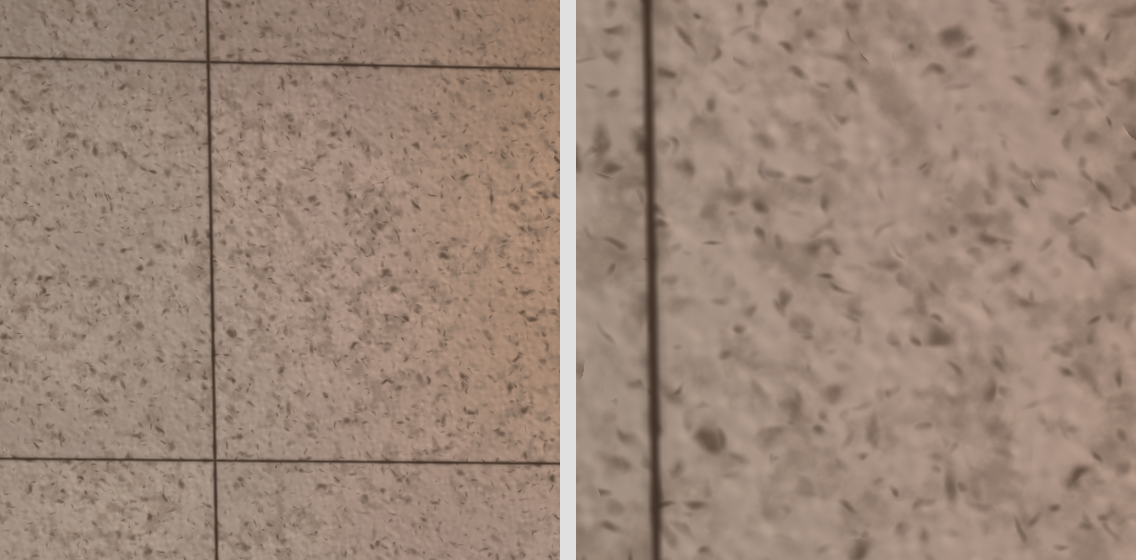
Left, the full canvas; right, a detail of the centre.
A WebGL 2 fragment shader for this texture:

```glsl
#version 300 es
precision highp float;

uniform vec2 u_resolution;
out vec4 outColor;

// Slab grid, in canvas units
const vec2 JOINT_ORIGIN = vec2(0.387, 0.181);
const float SLAB_SIZE = 0.716;
const float JOINT_LEAN = 0.017;
const float JOINT_SLOPE = 0.009;
const float JOINT_SPREAD = 0.0168;
const vec2 JOINT_HALF_WIDTH = vec2(0.0026, 0.0020);
const float JOINT_SOFTNESS = 0.0026;
const float JOINT_STRENGTH = 0.88;

// Stone surface
const float COARSE_PITS = 34.0;
const float FINE_PITS = 62.0;
const float PIT_BEND = 0.007;
const float PIT_STRENGTH = 0.78;
const float STAIN_STRENGTH = 0.62;
const float GRAIN_SCALE = 135.0;
const float GRAIN_RELIEF = 0.10;

const vec3 GREY_STONE = vec3(0.640, 0.570, 0.515);
const vec3 PINK_STONE = vec3(0.658, 0.563, 0.510);
const vec3 WARM_STONE = vec3(0.665, 0.540, 0.450);
const vec3 STAIN = vec3(0.500, 0.425, 0.368);
const vec3 PIT = vec3(0.330, 0.262, 0.215);
const vec3 JOINT = vec3(0.240, 0.175, 0.135);

float hash(vec2 p) {
    vec3 q = fract(p.xyx * 0.1031);
    q += dot(q, q.yzx + 33.33);
    return fract((q.x + q.y) * q.z);
}

float noise(vec2 p) {
    vec2 i = floor(p), f = fract(p);
    f = f * f * (3.0 - 2.0 * f);
    return mix(mix(hash(i), hash(i + vec2(1, 0)), f.x),
               mix(hash(i + vec2(0, 1)), hash(i + vec2(1, 1)), f.x), f.y);
}

float fbm(vec2 p) {
    float sum = 0.0, gain = 0.5;
    for (int i = 0; i < 4; i++) {
        sum += gain * noise(p);
        p = mat2(1.6, 1.2, -1.2, 1.6) * p + 7.3;
        gain *= 0.5;
    }
    return sum / 0.9375;
}

// Soft elongated pits, one candidate in each cell
float pits(vec2 p, float density) {
    vec2 cell = floor(p);
    float cover = 0.0;
    for (int y = -1; y <= 1; y++) {
        for (int x = -1; x <= 1; x++) {
            vec2 id = cell + vec2(x, y);
            vec2 center = id + vec2(hash(id + 3.1), hash(id + 17.7));
            float angle = -0.6 + 2.2 * (hash(id + 41.3) - 0.5);
            vec2 axis = vec2(cos(angle), sin(angle));
            vec2 d = p - center;
            d = vec2(dot(d, axis), dot(d, vec2(-axis.y, axis.x)));
            vec2 radius = vec2(mix(0.20, 0.48, hash(id + 59.9)),
                               mix(0.14, 0.23, hash(id + 73.3)));
            float depth = mix(0.25, 1.0, hash(id + 97.1)) * step(hash(id + 5.7), density);
            cover = max(cover, depth * (1.0 - smoothstep(0.1, 1.4, length(d / radius))));
        }
    }
    return cover;
}

vec3 stone(vec2 uv, vec2 slab) {
    vec2 p = uv + 0.37 * slab + 2.0;

    // Light drifts from grey on the left to warm on the right
    vec3 color = mix(GREY_STONE, PINK_STONE, smoothstep(0.25, 0.65, uv.x + 0.3 * (uv.y - 0.5)));
    float glow = smoothstep(0.55, 1.05, uv.x) * smoothstep(0.0, 0.4, uv.y);
    color = mix(color, WARM_STONE, glow);
    color *= 1.0 - 0.12 * smoothstep(0.65, 1.0, uv.y);
    color *= 1.0 + 0.03 * (hash(slab + 11.0) - 0.5);

    // Cloudy stains
    float cloud = fbm(p * 9.0);
    float mottle = fbm(p * 58.0 + 5.0);
    color *= 1.0 + 0.12 * (cloud - 0.5);
    float stain = smoothstep(0.44, 0.78, 0.78 * mottle + 0.22 * cloud);
    color = mix(color, STAIN, STAIN_STRENGTH * stain);

    // Pits with crumbled outlines
    vec2 bend = vec2(noise(p * 110.0), noise(p * 110.0 + 31.0)) - 0.5;
    vec2 q = p + PIT_BEND * bend;
    float density = mix(0.45, 0.75, smoothstep(0.3, 0.7, cloud));
    float pitting = max(pits(q * COARSE_PITS, 0.7 * density),
                        0.75 * pits(q * FINE_PITS + 19.0, density));
    pitting *= mix(0.45, 1.15, smoothstep(0.25, 0.65, mottle));
    color = mix(color, PIT, PIT_STRENGTH * min(pitting, 1.0));

    // Fine raised grain, lit from the upper left
    vec2 g = mat2(0.8, 0.6, -0.6, 0.8) * p * GRAIN_SCALE;
    float relief = noise(g) - noise(g + vec2(0.1, 0.7));
    return color * (1.0 + GRAIN_RELIEF * relief);
}

void main() {
    vec2 uv = gl_FragCoord.xy / u_resolution;

    // Slightly skewed slab coordinates
    vec2 grid = uv - JOINT_ORIGIN;
    grid.x += JOINT_LEAN * uv.y;
    grid.y += uv.x * (JOINT_SLOPE + JOINT_SPREAD * grid.y);
    grid /= SLAB_SIZE;
    vec3 color = stone(uv, floor(grid));

    // Joints with soft, slightly worn edges
    vec2 gap = abs(fract(grid + 0.5) - 0.5) * SLAB_SIZE;
    float wear = noise(uv * 60.0);
    vec2 halfWidth = JOINT_HALF_WIDTH * (0.85 + 0.3 * wear);
    vec2 line = 1.0 - smoothstep(halfWidth - JOINT_SOFTNESS, halfWidth + JOINT_SOFTNESS, gap);
    vec2 shade = 1.0 - smoothstep(vec2(0.0), vec2(0.010), gap);
    color *= 1.0 - (0.08 + 0.22 * wear * wear) * max(shade.x, shade.y);
    color = mix(color, JOINT, JOINT_STRENGTH * max(line.x, line.y));

    outColor = vec4(color, 1.0);
}
```
